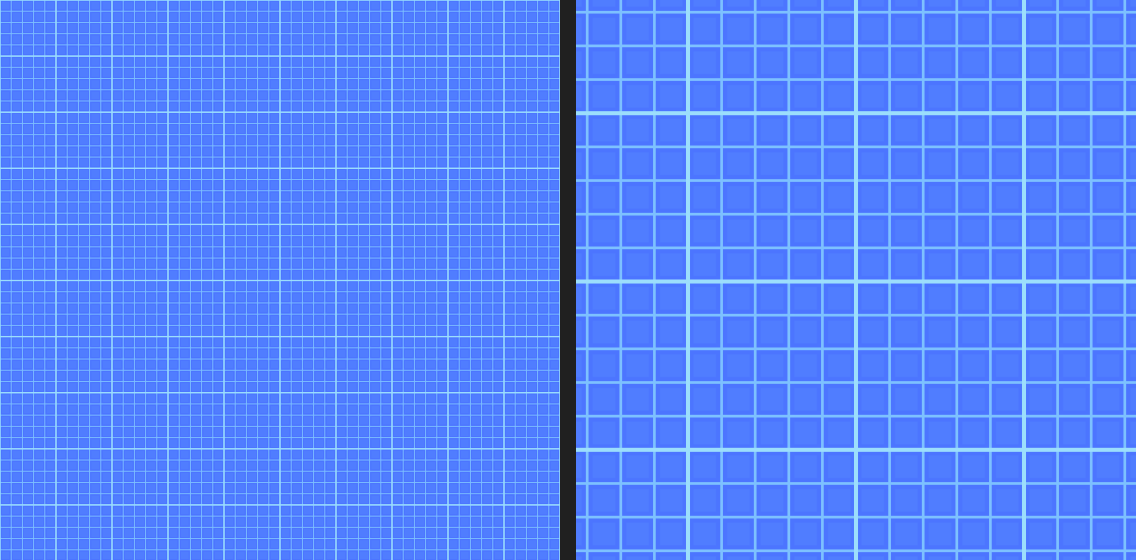
Left: the whole. Right: its middle third, enlarged.
Give the GLSL for this pattern, as a WebGL 2 fragment shader.

```glsl
#version 300 es
precision highp float;
// Blue drafting paper: a 50 by 50 grid of fine pale lines, every fifth line heavier.

uniform vec2 u_resolution;
out vec4 fragColor;

// Distance on each axis to the nearest multiple of the period.
vec2 lineDistance(vec2 p, vec2 period) {
    return abs(p - period * round(p / period));
}

// Share of the pixel covered by a line of the given width, on each axis.
vec2 lineCoverage(vec2 dist, float width, vec2 pixel) {
    vec2 overlap = (0.5 * (width + pixel) - dist) / pixel;
    return clamp(overlap, vec2(0.0), min(vec2(1.0), width / pixel));
}

// Combines the vertical and horizontal lines into one mask.
float unite(vec2 mask) {
    return 1.0 - (1.0 - mask.x) * (1.0 - mask.y);
}

void main() {
    vec2 pixel = 1.0 / u_resolution;
    vec2 uv = gl_FragCoord.xy * pixel;
    vec2 p = vec2(uv.x, 1.0 - uv.y); // rows are counted from the top edge

    vec2 majorPeriod = vec2(0.1, 0.10018);
    vec2 minorDist = lineDistance(p, majorPeriod / 5.0);
    vec2 majorDist = lineDistance(p, majorPeriod);

    // Paper, slightly deeper blue beside the lines
    vec3 paper = vec3(0.312, 0.49, 1.0);
    vec3 deepBlue = vec3(0.298, 0.46, 1.0);
    vec2 halo = 1.0 - smoothstep(0.0028, 0.0038, minorDist);
    vec3 color = mix(paper, deepBlue, unite(halo));

    // Fine lines, then the heavier lines over them
    float minorLines = unite(lineCoverage(minorDist, 0.0016, pixel));
    float majorLines = unite(lineCoverage(majorDist, 0.0024, pixel));
    color = mix(color, vec3(0.49, 0.755, 1.0), minorLines);
    color = mix(color, vec3(0.61, 0.87, 0.99), majorLines);

    fragColor = vec4(color, 1.0);
}
```
